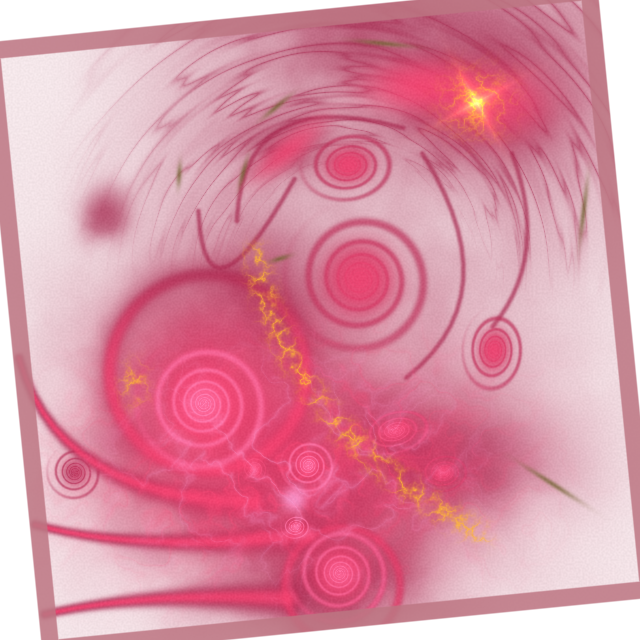
A Shadertoy shader for this background:

```glsl
const float TAU = 6.28318;
const vec3 PAPER = vec3(.975, .945, .95), CRIMSON = vec3(.65, .16, .31);
const vec3 HOT_PINK = vec3(1, .28, .46), LILAC = vec3(1, .65, .87);
const vec3 GOLD = vec3(1, .72, .2), OLIVE = vec3(.44, .38, .19), FRAME = vec3(.74, .46, .51);
// Soft clouds: centre and radii, then optical depth
const vec4 CLOUDS[11] = vec4[](
    vec4(.75, .84, .13, .08), vec4(.62, .95, .21, .075), vec4(.45, .77, .07, .045),
    vec4(.46, .26, .2, .13), vec4(.31, .42, .14, .14), vec4(.52, .1, .12, .085),
    vec4(.68, .28, .15, .085), vec4(.41, .52, .07, .12), vec4(.167, .664, .03, .037),
    vec4(.61, .57, .25, .23), vec4(.52, .43, .37, .37));
const float DEPTHS[11] = float[](1.5, 1.1, .9, 1.9, 1.2, 1.6, 1.3, .9, 1.3, .18, .3);
// Spiral eyes: centre, radius, horizontal stretch, then heat
const vec4 EYES[11] = vec4[](
    vec4(.5625, .564, .122, 1), vec4(.319, .369, .11, 1), vec4(.531, .104, .085, 1),
    vec4(.772, .453, .068, .75), vec4(.482, .273, .045, 1), vec4(.618, .327, .038, 1.6),
    vec4(.693, .262, .033, 1.3), vec4(.462, .177, .02, 1.2), vec4(.397, .267, .022, 1),
    vec4(.117, .262, .045, 1), vec4(.545, .742, .06, 1.3));
const float HEAT[11] = float[](.65, 1., .95, .65, 1., .85, .75, 1., .8, .05, .65);
// Curves, three control points each; the last three are tapered tails
const vec2 ARCS[21] = vec2[](
    vec2(.37, .655), vec2(.38, .87), vec2(.63, .8), vec2(.31, .67), vec2(.32, .47), vec2(.46, .72),
    vec2(.66, .76), vec2(.8, .54), vec2(.635, .41), vec2(.8, .76), vec2(.86, .6), vec2(.77, .49),
    vec2(.03, .44), vec2(.09, .22), vec2(.4, .215), vec2(.055, .18), vec2(.22, .135), vec2(.48, .165),
    vec2(.07, .04), vec2(.22, .075), vec2(.45, .065));
// Needles: middle, angle, half length
const vec4 NEEDLES[7] = vec4[](
    vec4(.863, .244, -.57, .065), vec4(.912, .67, 1.45, .06), vec4(.438, .596, .3, .022),
    vec4(.28, .727, 1.5, .025), vec4(.38, .73, 1.3, .03), vec4(.432, .833, .7, .034),
    vec4(.6, .932, -.1, .055));

vec2 turn(vec2 v, float a) { return vec2(dot(v, vec2(cos(a), sin(a))), dot(v, vec2(-sin(a), cos(a)))); }
vec2 gradient(vec2 cell) {
    vec3 h = fract(cell.xyx * vec3(.1031, .103, .0973));
    h += dot(h, h.yzx + 33.33);
    float a = TAU * fract((h.x + h.y) * h.z);
    return vec2(cos(a), sin(a));
}
float noise(vec2 p) {
    vec2 i = floor(p), f = p - i, u = f * f * (3. - 2. * f), e = vec2(0, 1);
    return mix(mix(dot(gradient(i), f), dot(gradient(i + e.yx), f - e.yx), u.x),
               mix(dot(gradient(i + e), f - e), dot(gradient(i + 1.), f - 1.), u.x), u.y);
}
float fbm(vec2 p) {
    float sum = 0., gain = .6;
    for (int i = 0; i < 4; i++, gain *= .5) {
        sum += gain * noise(p);
        p = turn(p, .6) * 2.;
    }
    return sum;
}
float ridge(float n, float sharpness) { return exp(-abs(n) * sharpness); }
float line(float d, float w) { return exp(-d * d / (w * w)); }
float blob(vec2 p, vec2 c, vec2 r) { return line(length((p - c) / r), 1.); }
// Distance to a quadratic curve, and position along it
vec2 arc(vec2 p, vec2 a, vec2 b, vec2 c) {
    vec2 best = vec2(9, 0), last = a;
    for (float i = 1.; i <= 14.; i++) {
        float t = i / 14.;
        vec2 next = mix(mix(a, b, t), mix(b, c, t), t), s = next - last;
        float along = clamp(dot(p - last, s) / dot(s, s), 0., 1.), d = length(p - last - s * along);
        if (d < best.x) best = vec2(d, (i - 1. + along) / 14.);
        last = next;
    }
    return best;
}
float spiral(vec2 q, float pitch) {
    float l = length(q) + .001, d = fract(log(l) / pitch + atan(q.y, q.x) / TAU) - .5;
    return line(d, .15) * (1. - smoothstep(.8, 1.05, l));
}

void mainImage(out vec4 fragColor, in vec2 fragCoord) {
    vec2 p = fragCoord / iResolution.xy;
    float ink = .04, glow = 0., light = 0., cloud = fbm(p * 9.);
    for (int i = 0; i < 11; i++)
        ink += DEPTHS[i] * blob(p + .025 * cloud, CLOUDS[i].xy, CLOUDS[i].zw) * (1. + .9 * cloud);
    // Wisps sweeping round the main eye
    vec2 q = p - EYES[0].xy;
    float r = length(q) + .001, a = atan(q.x, q.y);
    float sweep = noise(vec2(log(r) * 13. + a * 1.4, a * 1.7)) + .35 * noise(vec2(log(r) * 38. + a * 3., a * 3.));
    float crown = smoothstep(.16, .27, r) * smoothstep(-.05, .2, q.y) * smoothstep(-.5, -.1, q.x);
    ink += crown * (.9 * ridge(sweep, 14.) + .4 * max(sweep, 0.) + .2);
    // Filaments in the lower mass and glows in the upper one
    float mass = blob(p, vec2(.46, .27), vec2(.25, .15));
    glow += mass * (.55 + .8 * ridge(fbm(p * 7. + 1.5 * cloud), 16.)) + .8 * blob(p, vec2(.33, .38), vec2(.12));
    light += .45 * mass * ridge(fbm(p * 12. + cloud), 22.) + 1.4 * blob(p, vec2(.46, .22), vec2(.016));
    glow += 1.5 * blob(p, vec2(.66, .865), vec2(.07, .032)) + 1.2 * blob(p, vec2(.77, .84), vec2(.07, .045));
    glow += blob(turn(p - vec2(.45, .765), .7), vec2(0), vec2(.055, .017));
    for (int i = 0; i < 11; i++) {
        vec4 e = EYES[i];
        vec2 local = turn(p - e.xy, (e.w - 1.) * .4) / (e.z * vec2(e.w, 1));
        float arm = spiral(local, .42), core = line(length(local), .36), heat = HEAT[i];
        ink += arm + 1.7 * core;
        glow += heat * 2. * core + pow(heat, 4.) * arm;
        light += pow(heat, 8.) * (.4 * arm + .5 * core * core);
    }
    // Halos around the two hottest eyes
    float rim = length(p - vec2(.325, .418)) - .153, halo = line(rim, .009);
    halo += .7 * line(length(p - vec2(.535, .085)) - .09, .006);
    ink += 1.3 * halo + .5 * line(rim, .025);
    glow += .9 * halo * (1. - smoothstep(.4, .6, p.y));
    for (int i = 0; i < 21; i += 3) {
        vec2 s = arc(p, ARCS[i], ARCS[i + 1], ARCS[i + 2]);
        float tail = step(12., float(i)), w = mix(.0035, .006 + .016 * s.y * s.y, tail);
        ink += (1.1 + tail) * line(s.x, w);
        glow += 1.2 * tail * line(s.x, w * .5);
    }
    vec3 col = mix(PAPER, CRIMSON, 1. - exp(-ink));
    col = mix(col, HOT_PINK, 1. - exp(-glow));
    col = mix(col, LILAC, 1. - exp(-light));
    for (int i = 0; i < 7; i++) {
        vec2 local = turn(p - NEEDLES[i].xy, NEEDLES[i].z);
        col = mix(col, OLIVE, .7 * blob(local, vec2(0), vec2(NEEDLES[i].w * .75, .004)));
    }
    // Gold sparks along a vein, and a star
    float knots = line(arc(p, vec2(.4, .6), vec2(.44, .34), vec2(.75, .165)).x, .018);
    knots += blob(p, vec2(.21, .4), vec2(.02, .03)) + blob(p, vec2(.745, .84), vec2(.045));
    col = mix(col, GOLD, .85 * min(knots, 1.) * ridge(fbm(p * 32.), 13.));
    vec2 star = abs(turn(p - vec2(.745, .84), .5));
    col += GOLD * .7 * (exp(-dot(star, vec2(35, 150))) + exp(-dot(star, vec2(150, 35))));
    col += .035 * noise(p * 300.);
    // Tilted border over white
    vec2 square = abs(turn(p - .5, .099));
    float edge = max(square.x, square.y), px = 1. / iResolution.y;
    col = mix(col, mix(FRAME, col, .15), smoothstep(-px, px, edge - .456));
    col = mix(col, vec3(1), smoothstep(-px, px, edge - .483));
    fragColor = vec4(clamp(col, 0., 1.), 1);
}
```
